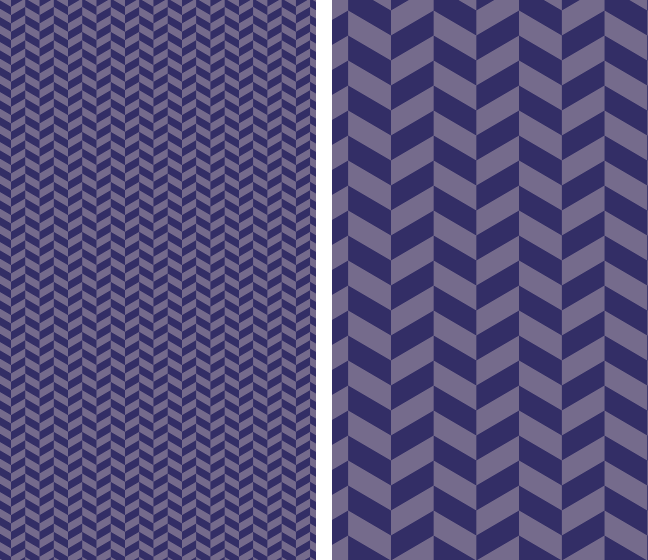
Left, the full canvas; right, a detail of the centre.
This pattern is drawn by a WebGL 2 fragment shader. Its source:

```glsl
#version 300 es
precision highp float;

uniform vec2 u_resolution;
out vec4 fragColor;

// Alternating -1/+1 cells of unit length, softened at each edge
float softAlternate(float t, float softness) {
    float edgeDistance = 0.5 - abs(fract(t) - 0.5);
    float side = 2.0 * mod(floor(t), 2.0) - 1.0;
    return side * clamp(edgeDistance / (0.5 * softness), 0.0, 1.0);
}

void main() {
    vec2 p = gl_FragCoord.xy / u_resolution.y;
    float softness = 0.85 / u_resolution.y;

    // Columns, with a valley at every even seam
    float column = (p.x - 0.0197) * 39.32;
    float zigzag = 1.0 - abs(mod(column, 2.0) - 1.0);

    // Slanted stripes, counted from the top
    float stripe = (1.0 - p.y) * 67.2 + 0.18 + zigzag;

    // Colours swap across each stripe edge and each column seam
    float tone = softAlternate(stripe, 67.2 * 1.15 * softness)
               * softAlternate(column, 39.32 * softness);

    vec3 indigo = vec3(0.20, 0.18, 0.40);
    vec3 mauve = vec3(0.46, 0.42, 0.55);
    fragColor = vec4(mix(mauve, indigo, 0.5 + 0.5 * tone), 1.0);
}
```
